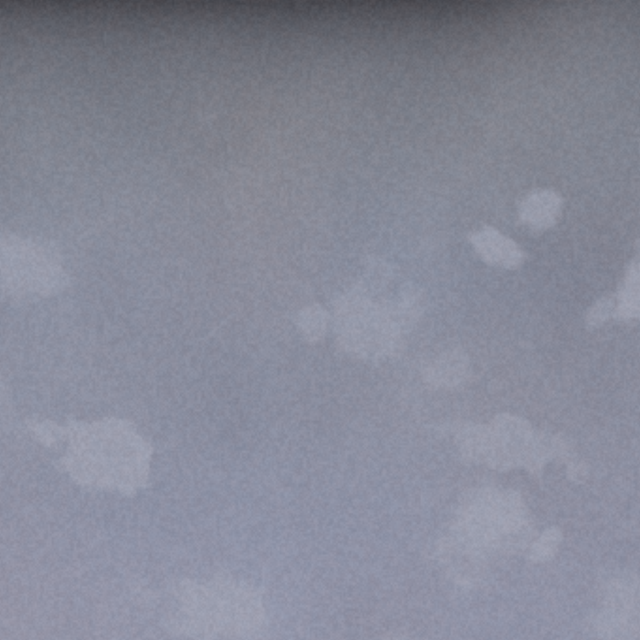
This texture is drawn by a WebGL 2 fragment shader. Its source:

```glsl
#version 300 es
precision highp float;

uniform vec2 u_resolution;
out vec4 fragColor;

float hash(vec2 p, float seed) {
    vec3 q = fract(vec3(p.xyx + seed * 7.31) * vec3(0.1031, 0.1030, 0.0973));
    q += dot(q, q.yzx + 33.33);
    return fract((q.x + q.y) * q.z);
}

float valueNoise(vec2 p, float seed) {
    vec2 cell = floor(p);
    vec2 f = fract(p);
    f = f * f * (3.0 - 2.0 * f);
    float low = mix(hash(cell, seed), hash(cell + vec2(1, 0), seed), f.x);
    float high = mix(hash(cell + vec2(0, 1), seed), hash(cell + vec2(1, 1), seed), f.x);
    return mix(low, high, f.y);
}

float fbm(vec2 p, float seed) {
    float sum = 0.0;
    float amplitude = 0.5;
    for (int i = 0; i < 5; i++) {
        sum += amplitude * valueNoise(p, seed + float(i));
        p = mat2(1.6, 1.2, -1.2, 1.6) * p;
        amplitude *= 0.5;
    }
    return sum;
}

vec2 rotate(vec2 p, float angle) {
    float c = cos(angle);
    float s = sin(angle);
    return vec2(c * p.x + s * p.y, c * p.y - s * p.x);
}

// Pale ragged blots, one possible per jittered cell
float blots(vec2 uv, float cells, float chance, float seed) {
    vec2 p = uv * cells;
    vec2 home = floor(p);
    float ragged = 1.7 * (fbm(uv * 15.0, seed + 20.0) - 0.48);
    ragged += 0.7 * (fbm(uv * 55.0, seed + 27.0) - 0.48);
    float cover = 0.0;
    for (int j = -1; j <= 1; j++) {
        for (int i = -1; i <= 1; i++) {
            vec2 cell = home + vec2(i, j);
            if (hash(cell, seed) > chance) continue;
            vec2 jitter = vec2(hash(cell, seed + 1.0), hash(cell, seed + 2.0));
            vec2 radius = vec2(0.18 + 0.12 * hash(cell, seed + 3.0),
                               0.28 + 0.26 * hash(cell, seed + 4.0));
            float angle = 3.14 * hash(cell, seed + 5.0);
            vec2 local = rotate(p - cell - 0.2 - 0.6 * jitter, angle);
            float d = length(local / radius) + ragged;
            float softness = mix(0.16, 0.5, hash(cell, seed + 6.0));
            float strength = mix(0.5, 1.0, hash(cell, seed + 7.0));
            cover = max(cover, strength * (1.0 - smoothstep(1.0 - softness, 1.0 + softness, d)));
        }
    }
    return cover;
}

// Faint slanted scuffs
float scuffs(vec2 uv, float seed) {
    float sum = 0.0;
    for (int i = 0; i < 5; i++) {
        vec2 id = vec2(float(i), seed);
        vec2 centre = vec2(0.5 * hash(id, 1.0), 0.1 + 0.75 * hash(id, 2.0));
        vec2 local = rotate(uv - centre, 0.4 + 0.4 * hash(id, 3.0));
        local.y += 0.9 * local.x * local.x;
        float across = exp(-pow(local.y / 0.005, 2.0));
        float along = exp(-pow(local.x / 0.06, 2.0));
        sum += across * along * (0.4 + 0.6 * hash(id, 4.0));
    }
    return sum;
}

// Smooth wall tone from cool base to grey top
vec3 wallTone(vec2 uv) {
    vec3 cool = vec3(0.550, 0.560, 0.635);
    vec3 middle = vec3(0.528, 0.542, 0.606);
    vec3 grey = vec3(0.512, 0.521, 0.562);
    vec3 tone = mix(cool, middle, smoothstep(0.05, 0.5, uv.y));
    tone = mix(tone, grey, smoothstep(0.5, 0.85, uv.y));
    float leftGlow = (1.0 - smoothstep(0.0, 0.35, uv.x)) * (1.0 - smoothstep(0.6, 0.9, uv.y));
    return tone + 0.022 * leftGlow;
}

// Shade falling from the top edge, weaker to the right
float topShade(vec2 uv) {
    float waver = 0.02 * (fbm(uv * 4.0, 61.0) - 0.5);
    float depth = max(1.0 - uv.y + waver, 0.0) / 0.085;
    return exp(-depth) * mix(1.0, 0.5, smoothstep(0.65, 0.95, uv.x));
}

void main() {
    vec2 uv = gl_FragCoord.xy / u_resolution;
    vec3 color = wallTone(uv);

    // Broad cloudiness and slow hue drift
    color += 0.085 * (fbm(uv * vec2(4.5, 3.5), 3.0) - 0.48);
    color += vec3(0.015, 0.0, -0.012) * (valueNoise(uv * 5.0, 11.0) - 0.5);

    // Blots, large and small, fading out upward
    float region = 1.0 - smoothstep(0.76, 0.88, uv.y);
    float pale = max(blots(uv, 4.6, 0.62, 4.0), 0.9 * blots(uv, 11.0, 0.14, 31.0));
    color = mix(color, vec3(0.635, 0.645, 0.705), 0.78 * pale * region);
    color += 0.016 * scuffs(uv, 5.0);

    color = mix(color, vec3(0.29, 0.29, 0.315), topShade(uv));

    // Fine soft grain with a trace of colour
    float grain = valueNoise(uv * 170.0, 41.0) + 0.9 * valueNoise(uv * 340.0, 42.0) - 0.95;
    color += 0.034 * grain;
    color += 0.014 * vec3(1.0, -0.3, -0.8) * (valueNoise(uv * 110.0, 43.0) - 0.5);

    fragColor = vec4(clamp(color, 0.0, 1.0), 1.0);
}
```
